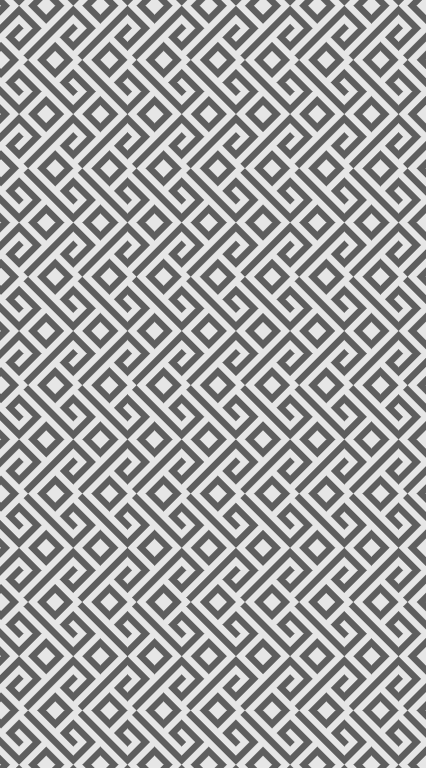
This pattern is drawn by a Shadertoy shader. Its source:

```glsl
// Signed distance to an axis-aligned bar given by two corners
float bar(vec2 p, vec2 lo, vec2 hi) {
    vec2 d = abs(p - 0.5 * (lo + hi)) - 0.5 * (hi - lo);
    return length(max(d, 0.0)) + min(max(d.x, d.y), 0.0);
}

// Square outline one unit thick
float ring(vec2 p) {
    return abs(max(abs(p.x), abs(p.y)) - 1.5) - 0.5;
}

// One repeat, in diagonal coordinates
float keyMotif(vec2 p) {
    // Diamonds at both ends of the band
    float d = min(ring(p), ring(p - vec2(1.0, 11.0)));
    // Long diagonal
    d = min(d, bar(p, vec2(-3.0, 3.0), vec2(-2.0, 14.0)));
    // Spiral hook, from its root to its inner barb
    d = min(d, bar(p, vec2(-1.0, 7.0), vec2(3.5, 8.0)));
    d = min(d, bar(p, vec2(-1.0, 3.0), vec2(0.0, 8.0)));
    d = min(d, bar(p, vec2(-1.0, 3.0), vec2(2.0, 4.0)));
    return min(d, bar(p, vec2(1.0, 3.0), vec2(2.0, 6.0)));
}

void mainImage(out vec4 fragColor, in vec2 fragCoord) {
    // 85 line widths fill the height; y runs downward
    vec2 p = fragCoord / iResolution.y * 85.0;
    p = vec2(p.x - 0.11, 78.37 - p.y);

    // Repeat across every 6 units, mirror down every 6
    p.x = mod(p.x, 6.0);
    p.y = abs(mod(p.y + 6.0, 12.0) - 6.0);

    // Overlapping neighbours
    float d = 1e3;
    for (int i = -1; i <= 1; i++) {
        float x = p.x + 6.0 * float(i);
        d = min(d, keyMotif(vec2(p.y - x, p.y + x)));
    }

    // Antialiased ink over a pale ground
    float pixel = 85.0 * sqrt(2.0) / iResolution.y;
    float ink = clamp(0.5 - d / pixel, 0.0, 1.0);
    fragColor = vec4(mix(vec3(0.90), vec3(0.37), ink), 1.0);
}
```
